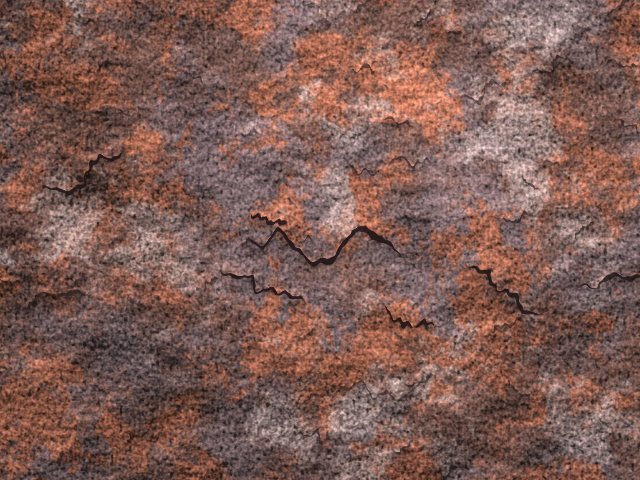
Write a Shadertoy shader that draws this texture.

```glsl
const vec3 MAUVE = vec3(0.44, 0.365, 0.375);
const vec3 BROWN = vec3(0.43, 0.31, 0.28);
const vec3 RUST = vec3(0.61, 0.37, 0.285);
const vec3 PALE = vec3(0.64, 0.56, 0.55);
const vec3 CREVICE = vec3(0.12, 0.075, 0.085);

vec2 hash2(vec2 p) {
    vec3 q = fract(p.xyx * vec3(0.1031, 0.1030, 0.0973));
    q += dot(q, q.yzx + 33.33);
    return fract((q.xx + q.yz) * q.zy);
}

float cornerSlope(vec2 cell, vec2 offset) {
    float angle = 6.2832 * hash2(cell).x;
    return dot(vec2(cos(angle), sin(angle)), offset);
}

float gradientNoise(vec2 p) {
    vec2 i = floor(p), f = fract(p);
    vec2 u = f * f * f * (f * (f * 6.0 - 15.0) + 10.0);
    vec2 e = vec2(1.0, 0.0);
    float low = mix(cornerSlope(i, f), cornerSlope(i + e, f - e), u.x);
    float high = mix(cornerSlope(i + e.yx, f - e.yx), cornerSlope(i + 1.0, f - 1.0), u.x);
    return 1.5 * mix(low, high, u.y);
}

float fbm(vec2 p, int octaves, float gain) {
    float sum = 0.0, amplitude = 0.5;
    for (int i = 0; i < octaves; i++) {
        sum += amplitude * gradientNoise(p);
        p = mat2(1.6, 1.2, -1.2, 1.6) * p + 17.3;
        amplitude *= gain;
    }
    return sum;
}

float height(vec2 p) {
    return fbm(p * vec2(8.0, 10.0) + 40.0, 6, 0.62);
}

// Broken step in the stone: x = crack, y = soft shade below, z = lit lip above
vec3 ledge(vec2 q, float halfLength, float thickness, float seed) {
    float t = q.x / halfLength;
    float bend = 0.38 * gradientNoise(vec2(t * 1.6, seed))
               + 0.13 * gradientNoise(vec2(t * 5.0, seed + 7.4));
    float y = q.y - halfLength * bend + 0.004 * gradientNoise(q * 70.0 + seed);
    float reach = 1.0 - smoothstep(0.45, 1.0, abs(t));
    float width = thickness * reach * (0.7 + 0.9 * gradientNoise(vec2(t * 3.0, seed + 3.7)));
    float crack = smoothstep(-width - 0.003, -width, y) * (1.0 - smoothstep(0.0, 0.003, y));
    crack *= smoothstep(0.0, 0.002, width);
    float shade = exp(min(y, 0.0) / 0.022) * (1.0 - smoothstep(0.0, 0.003, y));
    float lip = exp(-max(y, 0.0) / 0.012) * smoothstep(0.0, 0.004, y);
    return vec3(crack, shade * reach, lip * reach);
}

vec3 scatteredLedges(vec2 p, float cellSize) {
    vec3 result = vec3(0.0);
    vec2 home = floor(p / cellSize);
    for (int k = 0; k < 9; k++) {
        vec2 cell = home + vec2(k % 3, k / 3) - 1.0;
        vec2 jitter = hash2(cell + 5.0), kind = hash2(cell + 61.0);
        vec2 q = p - (cell + 0.2 + 0.6 * jitter) * cellSize;
        float angle = 1.3 * (kind.x - 0.5);
        q = mat2(cos(angle), -sin(angle), sin(angle), cos(angle)) * q;
        float size = cellSize * mix(0.15, 0.55, jitter.y);
        float strength = smoothstep(0.35, 0.9, kind.y);
        result = max(result, strength * ledge(q, size, 0.03 * cellSize, 30.0 * jitter.x + 0.37));
    }
    return result;
}

void mainImage(out vec4 fragColor, in vec2 fragCoord) {
    vec2 p = fragCoord / iResolution.y;
    vec2 warped = p + 0.05 * vec2(fbm(p * 6.0, 4, 0.6), fbm(p * 6.0 + 31.0, 4, 0.6));

    // Mineral stains
    float brownStain = smoothstep(-0.2, 0.2, fbm(warped * 3.0 + 9.0, 4, 0.6));
    float rustStain = smoothstep(-0.08, 0.3, fbm(warped * 5.5 + 23.0, 6, 0.75));
    float paleStain = smoothstep(0.1, 0.45, fbm(warped * 3.2 + 71.0, 6, 0.7));
    float patchDistance = length((warped - vec2(0.70, 0.59)) / vec2(0.05, 0.09));
    paleStain = max(paleStain, 0.8 * (1.0 - smoothstep(0.5, 1.0, patchDistance)));
    vec3 color = mix(MAUVE, BROWN, brownStain);
    color = mix(color, RUST, 0.9 * rustStain);
    color = mix(color, PALE, 0.75 * paleStain);

    // Broad light, brightest above the centre and to the right
    float glow = exp(-2.2 * dot(p - vec2(0.85, 0.8), p - vec2(0.85, 0.8)));
    float light = mix(0.78, 1.24, glow) + 0.35 * fbm(p * 4.0 + 53.0, 4, 0.6);

    // Relief lit from above, with sandy grain and pits
    light += 1.3 * (height(p) - height(p + vec2(-0.003, 0.008)));
    float grain = 0.6 * gradientNoise(p * 125.0) + 0.5 * gradientNoise(p * 190.0 + 11.0);
    float pits = smoothstep(0.2, 0.65, gradientNoise(p * 105.0 + 83.0));
    float flecks = smoothstep(0.45, 0.75, gradientNoise(p * 85.0 + 37.0));
    light += 0.5 * grain - 0.3 * pits;
    color = mix(color, mix(PALE, RUST, rustStain), 0.35 * flecks);
    color *= max(light, 0.3);

    // Ledges and cracks
    vec3 steps = max(scatteredLedges(p, 0.24), 0.6 * scatteredLedges(p + 4.7, 0.11));
    steps = max(steps, ledge(p - vec2(0.68, 0.5), 0.19, 0.009, 4.6));
    color *= 1.0 - 0.35 * steps.y;
    color = mix(color, RUST * 1.15 * max(light, 0.5), 0.35 * steps.z);
    color = mix(color, CREVICE, 0.85 * steps.x);
    fragColor = vec4(clamp(color, 0.0, 1.0), 1.0);
}
```
